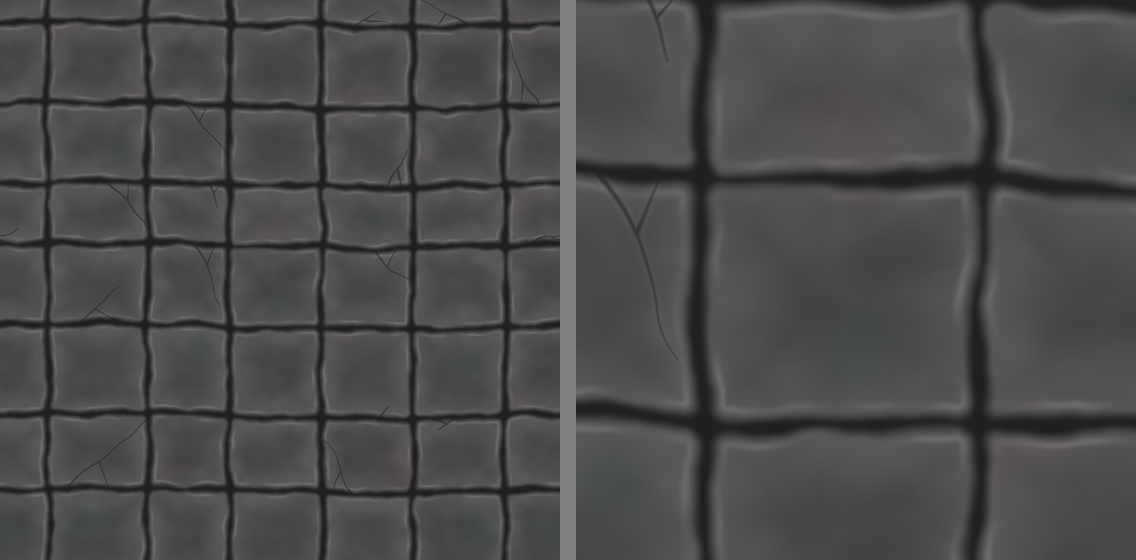
Left: the whole. Right: its middle third, enlarged.
Reproduce this texture procedurally as a Shadertoy shader.

```glsl
#define COLUMNS 6
#define ROWS 7
#define JOINT_WIDTH 0.0088
#define CORNER_RADIUS 0.013
#define WOBBLE 0.010
#define SWAY 0.005
#define RIM_GLINT 0.085
#define CRACK_CHANCE 0.40
#define CRACK_WIDTH 0.0022
#define JOINT_COLOR vec3(0.125, 0.125, 0.127)
#define RIM_COLOR vec3(0.338, 0.336, 0.334)
#define CENTER_COLOR vec3(0.276, 0.277, 0.276)

// Uneven joint positions across and up the canvas
const float columnJoints[COLUMNS] = float[](0.085, 0.263, 0.409, 0.574, 0.737, 0.902);
const float rowJoints[ROWS] = float[](0.124, 0.258, 0.417, 0.561, 0.671, 0.811, 0.957);

vec3 hash3(vec3 p) {
    p = fract(p * vec3(0.1031, 0.1030, 0.0973));
    p += dot(p, p.yxz + 33.33);
    return fract((p.xxy + p.yxx) * p.zyx);
}

float cornerSlope(vec2 cell, vec2 offset, vec2 period, float seed, vec2 f) {
    float angle = 6.2832 * hash3(vec3(mod(cell + offset, period), seed)).x;
    return dot(vec2(cos(angle), sin(angle)), f - offset);
}

// Gradient noise that wraps over the unit square
float gradientNoise(vec2 p, vec2 period, float seed) {
    p *= period;
    vec2 i = floor(p), f = p - i;
    vec2 u = f * f * f * (f * (f * 6.0 - 15.0) + 10.0);
    float low = mix(cornerSlope(i, vec2(0, 0), period, seed, f),
                    cornerSlope(i, vec2(1, 0), period, seed, f), u.x);
    float high = mix(cornerSlope(i, vec2(0, 1), period, seed, f),
                     cornerSlope(i, vec2(1, 1), period, seed, f), u.x);
    return mix(low, high, u.y);
}

float layeredNoise(vec2 p, vec2 period, float seed) {
    float sum = 0.0, gain = 1.0;
    for (int i = 0; i < 3; i++) {
        sum += gain * gradientNoise(p, period, seed + float(i));
        period *= 2.0;
        gain *= 0.5;
    }
    return sum;
}

// Hand-laid bend of one joint along its length
float jointBend(float along, float seed) {
    return WOBBLE * layeredNoise(vec2(along, 0.37), vec2(8.0, 3.0), seed);
}

// Keeps the nearest joint before (x) and after (y), and the cell index (z)
void nearestJoint(float offset, int index, inout vec3 span) {
    float ahead = fract(offset);
    if (ahead < span.x) span.xz = vec2(ahead, float(index));
    span.y = min(span.y, 1.0 - ahead);
}

// Distance to a stroke that thins toward its end
float strokeDistance(vec2 p, vec2 a, vec2 b) {
    vec2 ab = b - a;
    float h = clamp(dot(p - a, ab) / dot(ab, ab), 0.0, 1.0);
    return length(p - a - ab * h) + 0.5 * CRACK_WIDTH * h;
}

// Forked crack running between two neighbouring edges of a tile
float crackDistance(vec2 p, vec2 size, vec3 random) {
    vec2 start = vec2(mix(0.15, 0.9, random.x) * size.x, 0.0);
    vec2 end = vec2(0.0, mix(0.25, 0.95, random.y) * size.y);
    end = mix(start, end, mix(0.35, 1.1, random.z));
    vec2 fork = mix(start, end, 0.4);
    return min(strokeDistance(p, start, end),
               strokeDistance(p, fork, vec2(start.x * 0.45, 0.004)));
}

void mainImage(out vec4 fragColor, in vec2 fragCoord) {
    vec2 p = fragCoord / iResolution.xy;
    float pixel = 1.0 / iResolution.y;

    // Locate the tile and its four edges
    vec3 across = vec3(1, 1, 0), up = vec3(1, 1, 0);
    for (int i = 0; i < COLUMNS; i++)
        nearestJoint(p.x - columnJoints[i] - jointBend(p.y, float(i) + 3.0), i, across);
    float sway = SWAY * cos(6.2832 * (p.x - 0.18));
    for (int i = 0; i < ROWS; i++)
        nearestJoint(p.y - rowJoints[i] - sway - jointBend(p.x, float(i) + 23.0), i, up);
    vec2 edge = vec2(min(across.x, across.y), min(up.x, up.y));
    vec2 size = vec2(across.x + across.y, up.x + up.y);
    vec3 random = hash3(vec3(across.z, up.z, 7.0) + 1.0);

    // Rounded, slightly ragged tile outline
    float d = CORNER_RADIUS - length(max(CORNER_RADIUS - edge, 0.0))
            + max(min(edge.x, edge.y) - CORNER_RADIUS, 0.0);
    d += 0.004 * layeredNoise(p, vec2(20.0), 41.0);

    // Worn face: pale border, dark middle, smudges and faint tints
    float smudge = layeredNoise(p, vec2(10.0, 12.0), 51.0);
    float middle = smoothstep(0.006, 0.056, d + 0.022 * smudge);
    vec3 color = mix(RIM_COLOR, CENTER_COLOR, middle);
    color += 0.022 * layeredNoise(p, vec2(19.0, 26.0), 61.0) + 0.014 * (random.x - 0.5);
    color += vec3(0.018, -0.010, -0.005) * gradientNoise(p, vec2(9.0), 71.0);

    // Broken light along the bevel
    float bevel = (d - 0.0108) / 0.0022;
    float broken = smoothstep(-0.3, 0.4, gradientNoise(p, vec2(23.0), 81.0));
    color += RIM_GLINT * exp(-bevel * bevel) * broken;

    // Cracks on some tiles, each starting from a random corner
    if (random.z < CRACK_CHANCE) {
        vec3 shape = hash3(vec3(up.z, across.z, 19.0) + 2.0);
        vec2 local = vec2(random.x < 0.5 ? across.x : across.y, random.y < 0.5 ? up.x : up.y);
        local += 0.014 * vec2(gradientNoise(p, vec2(18.0), 91.0), gradientNoise(p, vec2(18.0), 95.0));
        float crack = crackDistance(local, size, shape);
        color += 0.025 * (1.0 - smoothstep(0.001, 0.006, crack));
        color = mix(color, JOINT_COLOR * 1.3, 0.75 * (1.0 - smoothstep(0.0, CRACK_WIDTH + pixel, crack)));
    }

    // Soft dark joints
    color = mix(JOINT_COLOR, color, smoothstep(0.0, JOINT_WIDTH + 0.5 * pixel, d));
    fragColor = vec4(color, 1.0);
}
```
